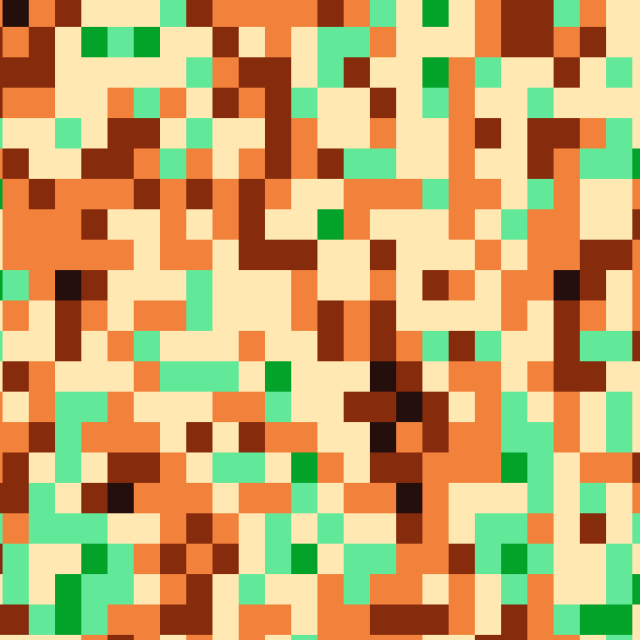
A WebGL 2 fragment shader for this texture:

```glsl
#version 300 es
precision highp float;
// Blocky camouflage mosaic: layered noise sampled per cell and cut into six flat colours.

uniform vec2 u_resolution;
out vec4 fragColor;

// Grid, in canvas units
const vec2 CELL_SIZE = vec2(0.0410, 0.0475);
const vec2 GRID_ORIGIN = vec2(0.004, 0.008);

// Noise layers: feature size in cells, and share of the total deviation
const float PATCH_CELLS = 4.3;
const float CLUMP_CELLS = 1.9;
const float PATCH_WEIGHT = 0.60;
const float CLUMP_WEIGHT = 0.50;
const float GRAIN_WEIGHT = 0.62;

// Standard deviations that bring each layer to unit spread
const float GRADIENT_DEVIATION = 0.216;
const float GRAIN_DEVIATION = 0.408;

// Upper limit of each tone, in deviations from the mean
const float SOOT_LIMIT = -2.25;
const float RUST_LIMIT = -0.88;
const float ORANGE_LIMIT = -0.03;
const float CREAM_LIMIT = 0.95;
const float MINT_LIMIT = 1.74;

const vec3 SOOT = vec3(0.14, 0.06, 0.05);
const vec3 RUST = vec3(0.53, 0.17, 0.05);
const vec3 ORANGE = vec3(0.95, 0.51, 0.23);
const vec3 CREAM = vec3(1.00, 0.91, 0.70);
const vec3 MINT = vec3(0.38, 0.91, 0.60);
const vec3 GREEN = vec3(0.01, 0.64, 0.16);

const float TAU = 6.28319;

// Two independent random values in 0..1 for an integer point
vec2 hash2(vec2 point, uint seed) {
    uvec2 q = uvec2(ivec2(point)) + uvec2(seed, seed * 7u);
    q = q * 1664525u + 1013904223u;
    q.x += q.y * 1664525u;
    q.y += q.x * 1664525u;
    q ^= q >> 16u;
    q.x += q.y * 1664525u;
    q.y += q.x * 1664525u;
    q ^= q >> 16u;
    return vec2(q >> 8u) / 16777216.0;
}

float cornerSlope(vec2 corner, vec2 offset, uint seed) {
    float angle = TAU * hash2(corner, seed).x;
    return dot(vec2(cos(angle), sin(angle)), offset);
}

float gradientNoise(vec2 p, uint seed) {
    vec2 i = floor(p);
    vec2 f = p - i;
    vec2 s = f * f * f * (f * (f * 6.0 - 15.0) + 10.0);
    vec2 e = vec2(1.0, 0.0);
    float low = mix(cornerSlope(i, f, seed), cornerSlope(i + e.xy, f - e.xy, seed), s.x);
    float high = mix(cornerSlope(i + e.yx, f - e.yx, seed), cornerSlope(i + e.xx, f - e.xx, seed), s.x);
    return mix(low, high, s.y);
}

// Weighted sum of broad patches, small clumps and single-cell grain
float cellTone(vec2 cell) {
    float patches = gradientNoise((cell + 0.37) / PATCH_CELLS, 11u) / GRADIENT_DEVIATION;
    float clumps = gradientNoise((cell + 0.61) / CLUMP_CELLS, 37u) / GRADIENT_DEVIATION;
    vec2 random = hash2(cell, 73u);
    float grain = (random.x + random.y - 1.0) / GRAIN_DEVIATION;
    return PATCH_WEIGHT * patches + CLUMP_WEIGHT * clumps + GRAIN_WEIGHT * grain;
}

vec3 cellColour(vec2 cell) {
    float tone = cellTone(cell);
    if (tone < SOOT_LIMIT) return SOOT;
    if (tone < RUST_LIMIT) return RUST;
    if (tone < ORANGE_LIMIT) return ORANGE;
    if (tone < CREAM_LIMIT) return CREAM;
    if (tone < MINT_LIMIT) return MINT;
    return GREEN;
}

void main() {
    vec2 uv = gl_FragCoord.xy / u_resolution.y;
    vec2 grid = (uv - GRID_ORIGIN) / CELL_SIZE;

    // Blend the four nearest cells across one pixel at their shared edges
    vec2 pixelWidth = 1.0 / (u_resolution.y * CELL_SIZE);
    vec2 cell = floor(grid - 0.5);
    vec2 blend = clamp((grid - cell - 1.0) / pixelWidth + 0.5, 0.0, 1.0);
    vec2 e = vec2(1.0, 0.0);
    vec3 bottom = mix(cellColour(cell), cellColour(cell + e.xy), blend.x);
    vec3 top = mix(cellColour(cell + e.yx), cellColour(cell + e.xx), blend.x);
    fragColor = vec4(mix(bottom, top, blend.y), 1.0);
}
```
